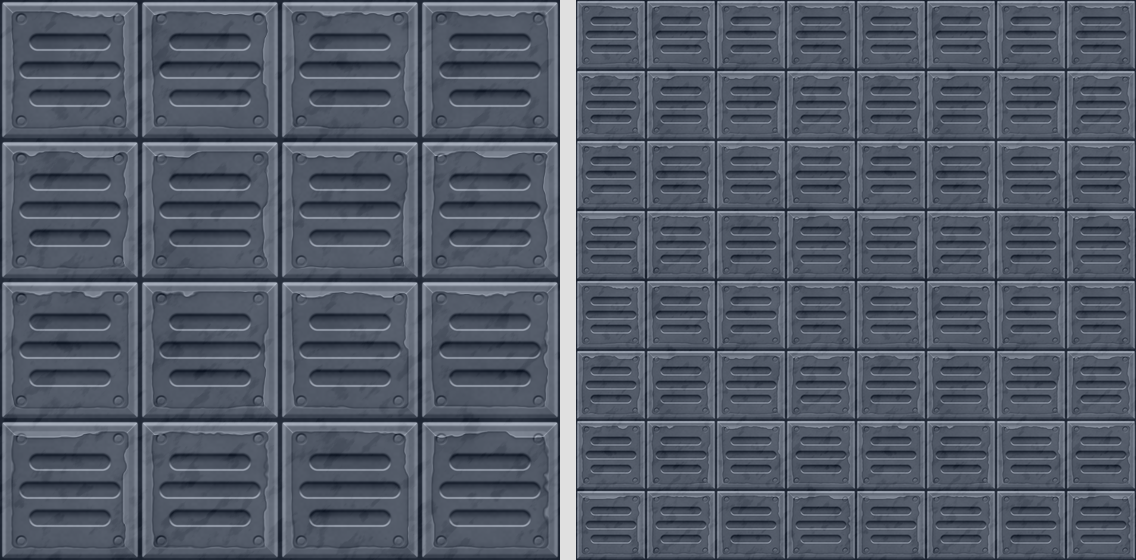
Left: one tile. Right: repeated 2 by 2.
Write a WebGL 1 fragment shader that draws this pattern.

```glsl
precision highp float;
// Four by four steel vent plates with bevelled rims, three slots and four rivets.
// Distance functions shape each plate, and a single tone carries all the lighting;
// wrapping noise adds grime, grain and chipped edges that differ between plates.

uniform vec2 u_resolution;

const float PLATES = 4.0;
const vec2 PLATE_HALF = vec2(0.485);
const vec2 FACE_HALF = vec2(0.42);
const vec2 RIVET_POS = vec2(0.347, 0.365);
const float RIVET_RADIUS = 0.035;
const float SLOT_SPACING = 0.2;
const float SLOT_RADIUS = 0.053;

float hash(vec2 p) {
  return fract(sin(dot(p, vec2(127.1, 311.7))) * 43758.5453);
}

// Value noise that wraps after a whole number of lattice steps
float noise(vec2 p, vec2 period) {
  vec2 i = floor(p);
  vec2 f = fract(p);
  f = f * f * (3.0 - 2.0 * f);
  vec2 lo = mod(i, period);
  vec2 hi = mod(i + 1.0, period);
  return mix(mix(hash(lo), hash(vec2(hi.x, lo.y)), f.x),
             mix(hash(vec2(lo.x, hi.y)), hash(hi), f.x), f.y);
}

float fbm(vec2 p, vec2 period) {
  float sum = 0.0;
  float gain = 0.5;
  for (int i = 0; i < 4; i++) {
    sum += gain * noise(p, period);
    p *= 2.0;
    period *= 2.0;
    gain *= 0.5;
  }
  return sum / 0.9375;
}

float roundBox(vec2 p, vec2 halfSize, float radius) {
  vec2 q = abs(p) - halfSize + radius;
  return length(max(q, 0.0)) + min(max(q.x, q.y), 0.0) - radius;
}

float inside(float d, float px) {
  return 1.0 - smoothstep(-px, px, d);
}

float line(float d, float halfWidth, float px) {
  return 1.0 - smoothstep(halfWidth - px, halfWidth + px, abs(d));
}

// Picks a value by mitred side: left, right, bottom, top
float bySide(vec2 p, vec4 sides, float px) {
  float horizontal = mix(sides.x, sides.y, step(0.0, p.x));
  float vertical = mix(sides.z, sides.w, step(0.0, p.y));
  return mix(horizontal, vertical, smoothstep(-px, px, abs(p.y) - abs(p.x)));
}

float addBevel(float tone, vec2 p, float px) {
  float d = roundBox(p, PLATE_HALF, 0.018);
  float bevel = bySide(p, vec4(0.41, 0.415, 0.37, 0.43), px);
  float rim = bySide(p, vec4(0.13, 0.10, -0.10, 0.24), px);
  bevel += rim * (1.0 - smoothstep(0.004, 0.024, abs(d + 0.012)));
  float mitre = 1.0 - smoothstep(0.0, 0.012, abs(abs(p.x) - abs(p.y)));
  bevel += mitre * mix(0.03, 0.13, step(0.0, p.y));
  return mix(tone, bevel, inside(d, max(px, 0.007)));
}

float addFace(float tone, vec2 p, float wear, float px) {
  float clean = roundBox(p, FACE_HALF, 0.045);
  float worn = clean + wear * bySide(p, vec4(0.02, 0.04, 0.016, 0.045), 0.02);
  float face = 0.355 - 0.02 * smoothstep(-0.06, 0.0, worn) + 0.015 * p.x;
  float chip = inside(clean, px) * (1.0 - inside(worn, px));
  tone += chip * bySide(p, vec4(0.03, 0.04, 0.03, 0.08), px);
  tone = mix(tone, face, inside(worn, px));
  float edge = bySide(p, vec4(0.04, 0.07, 0.05, 0.10), 0.02);
  tone -= 0.06 * line(worn + 0.008, 0.004, px);
  return tone + edge * (0.5 + wear) * line(worn - 0.003, 0.004, px);
}

float addSlots(float tone, vec2 p, float px) {
  float row = clamp(floor(p.y / SLOT_SPACING + 0.5), -1.0, 1.0);
  float reach = mix(0.354, 0.284, abs(row)) - SLOT_RADIUS;
  vec2 q = vec2(p.x - clamp(p.x, -reach, reach), p.y - row * SLOT_SPACING);
  float d = length(q) - SLOT_RADIUS;
  float facing = q.y / max(length(q), 0.001);
  float height = q.y / SLOT_RADIUS;
  float recess = mix(0.325, 0.20, smoothstep(-0.3, 0.9, height));
  recess -= 0.07 * smoothstep(-0.022, 0.0, d) * smoothstep(-0.6, 0.5, facing);
  tone -= 0.05 * (1.0 - smoothstep(0.0, 0.025, abs(d)));
  tone = mix(tone, recess, inside(d, px));
  float lip = mix(-0.10, 0.36, smoothstep(0.35, -0.75, facing) * step(facing, 0.35));
  return tone + lip * line(d - 0.004, 0.006, px);
}

float addRivets(float tone, vec2 p, float px) {
  vec2 q = (abs(p) - RIVET_POS) * sign(p);
  float r = length(q);
  float light = dot(q / max(r, 0.001), vec2(-0.4, 0.9));
  tone += 0.03 * inside(r - RIVET_RADIUS, px);
  tone -= (0.10 + 0.10 * light) * line(r - RIVET_RADIUS, 0.006, px);
  tone += 0.10 * max(-light, 0.0) * line(r - RIVET_RADIUS - 0.005, 0.004, px);
  return tone + 0.09 * light * line(r - 0.023, 0.005, px);
}

void main() {
  vec2 uv = gl_FragCoord.xy / u_resolution;
  vec2 p = fract(uv * PLATES) - 0.5;
  float px = PLATES / min(u_resolution.x, u_resolution.y);

  // Grime streaks on a sheared lattice, then broad stains and fine grain
  vec2 sheared = vec2(uv.x - uv.y, uv.x + uv.y) * vec2(44.0, 22.0);
  float streaks = smoothstep(0.56, 0.76, fbm(sheared, vec2(44.0, 22.0)));
  float stains = fbm(uv * 12.0, vec2(12.0)) - 0.5;
  float grain = noise(uv * 180.0, vec2(180.0)) - 0.5;
  float wearLevel = 0.1 * hash(floor(uv * PLATES) + 7.0);
  float wear = smoothstep(0.42, 0.78, fbm(uv * 18.0, vec2(18.0)) + wearLevel);

  float tone = addBevel(0.165, p, px);
  tone = addFace(tone, p, wear, px);
  tone = addSlots(tone, p, px);
  tone = addRivets(tone, p, px);
  tone += 0.06 * stains + 0.015 * grain - 0.045 * streaks;

  gl_FragColor = vec4(clamp(tone + vec3(-0.03, 0.0, 0.052), 0.0, 1.0), 1.0);
}
```
